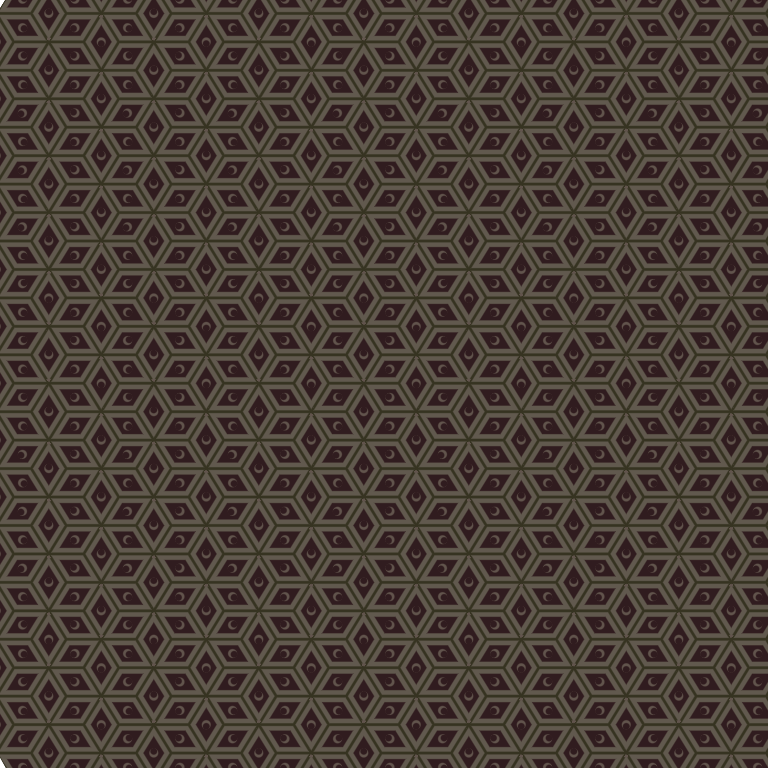
Give the GLSL for this pattern, as a three.js fragment shader.

```glsl
// Tumbling-block rhombus lattice with inset dark tiles, each holding a small crescent.
varying vec2 vUv;

const vec2 CELL = vec2(0.06836, 0.03704);   // column and half-row spacing
const vec2 ANCHOR = vec2(0.0635, 0.3879);   // a tall rhombus centre, from the top left
const float ROW_CYCLE = 12.0;               // rows before the crescent turns repeat
const float SOFT = 0.0011;                  // half width of the edge smoothing
const float LINE_HALF = 0.0018;
const float FRAME_END = 0.0078;

const vec3 LINE = vec3(0.21, 0.20, 0.13);
const vec3 FRAME = vec3(0.38, 0.35, 0.305);
const vec3 TILE = vec3(0.19, 0.11, 0.12);
const vec3 MOON = vec3(0.38, 0.33, 0.30);

// 1 inside a shape whose signed distance is negative
float fill(float d) {
  return 1.0 - smoothstep(-SOFT, SOFT, d);
}

// 1 when the row falls on the given step of the cycle
float onRow(float row, float index) {
  return 1.0 - step(0.5, abs(mod(row, ROW_CYCLE) - index));
}

// Distance to a disc with a smaller disc cut out, its thick side facing body
float crescent(vec2 p, vec2 body) {
  float disc = length(p) - 0.0058;
  float bite = length(p + body * 0.0024) - 0.0045;
  return max(disc, -bite);
}

// Signed distance to the slanted sides of a cell: negative in the flat rhombus
float slantDistance(vec2 q) {
  float run = CELL.x / 3.0;
  float across = abs(q.x - q.y * run / CELL.y) - run;
  return across * CELL.y / length(vec2(run, CELL.y));
}

// Crescent of a flat rhombus, lying along its long diagonal
float flatMoon(vec2 q, vec2 cell, float tilt) {
  float oddColumn = mod(cell.x, 2.0);
  float turned = onRow(cell.y, 5.0) + onRow(cell.y, 7.0) + onRow(cell.y, 9.0);
  float side = mix(1.0, 2.0 * turned - 1.0, oddColumn);
  return crescent(q, side * normalize(CELL * vec2(1.0, tilt)));
}

// Crescent of a tall rhombus, turned upside down on some rows
float tallMoon(vec2 p, vec2 corner) {
  float row = corner.y;
  float turned = onRow(row, 0.0) + onRow(row, 1.0) + onRow(row, 3.0);
  return crescent(p - corner * CELL, vec2(0.0, 1.0 - 2.0 * turned));
}

// Small white triangle cut from a corner of the canvas
float cornerNick(vec2 p, vec2 size) {
  return 1.0 - smoothstep(0.9, 1.1, p.x / size.x + p.y / size.y);
}

void main() {
  vec2 canvas = vec2(vUv.x, 1.0 - vUv.y);
  vec2 p = canvas - ANCHOR;
  vec2 cell = floor(p / CELL);
  vec2 q = p - (cell + 0.5) * CELL;

  // Neighbouring cells mirror each other
  float tilt = 2.0 * mod(cell.x + cell.y, 2.0) - 1.0;
  float slant = slantDistance(vec2(q.x * tilt, q.y));
  bool isFlat = slant < 0.0;

  float edge = abs(slant);
  float moon;
  if (isFlat) {
    edge = min(edge, 0.5 * CELL.y - abs(q.y));
    moon = flatMoon(q, cell, tilt);
  } else {
    moon = tallMoon(p, cell + step(0.0, q));
  }

  // Layers from the seam inwards
  vec3 color = mix(FRAME, LINE, fill(edge - LINE_HALF));
  color = mix(color, TILE, fill(FRAME_END - edge));
  color = mix(color, MOON, fill(moon));

  // Chipped left corners
  float nick = cornerNick(canvas, vec2(0.0065, 0.0105));
  nick += cornerNick(vec2(canvas.x, 1.0 - canvas.y), vec2(0.0075, 0.0135));
  gl_FragColor = vec4(mix(color, vec3(1.0), min(nick, 1.0)), 1.0);
}
```
